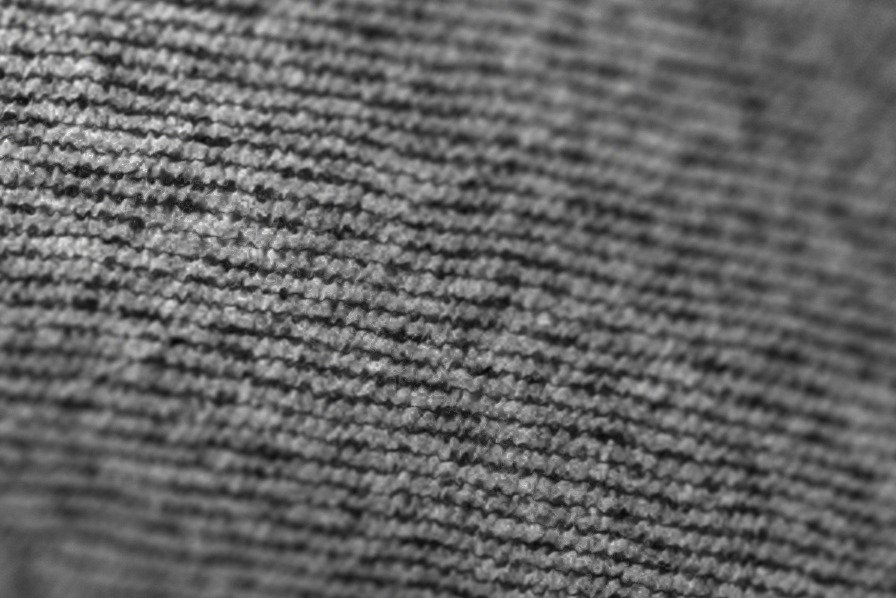
Reproduce this texture procedurally as a Shadertoy shader.

```glsl
#define ROWS 26.0          // knitted rows per canvas height
#define STITCHES 38.0      // stitches per canvas height, measured along a row
#define LEAN 1.0           // slant of each stitch
#define GAP_TONE 0.17
#define YARN_TONE 0.52
#define FUZZ 0.37          // strength of the woolly grain
#define FRAY 0.013         // how far loose wool breaks up the yarn edges
#define SHARP_RADIUS 0.0007
#define BLUR_NEAR 0.018    // lens blur growth close to the ridge
#define BLUR_FAR 0.018     // extra growth far from the ridge
#define TAPS 36
#define TINT vec3(1.0, 0.997, 0.995)

const float TAU = 6.2831853;

float hash(vec2 p) {
    vec3 q = fract(p.xyx * 0.1031);
    q += dot(q, q.yzx + 33.33);
    return fract((q.x + q.y) * q.z);
}

float noise(vec2 p) {
    vec2 cell = floor(p), f = fract(p);
    f = f * f * (3.0 - 2.0 * f);
    return mix(mix(hash(cell), hash(cell + vec2(1, 0)), f.x),
               mix(hash(cell + vec2(0, 1)), hash(cell + vec2(1, 1)), f.x), f.y);
}

// Signed distance from the curved ridge that lies in focus
float focusDistance(vec2 p) {
    float ridge = 0.75 - 0.12 * p.x - 0.57 * p.x * p.x;
    float slope = 0.12 + 1.14 * p.x;
    return (p.y - ridge) / sqrt(1.0 + slope * slope);
}

// Diagonal creases: a dark fold with a pale lip
float creases(vec2 p) {
    float tone = 0.0;
    for (int i = 0; i < 2; i++) {
        float k = float(i);
        float d = (p.y - 0.54 * p.x - 0.27 + 0.54 * k) * 0.88;
        d += 0.010 * (noise(p * 14.0 + k * 9.0) - 0.5);
        float fold = exp(-d * d * 30000.0);
        float lip = exp(-pow(d - 0.012, 2.0) * 12000.0);
        float wear = smoothstep(0.3, 0.75, noise(p * 5.0 + 30.0 * k));
        tone += (0.10 * lip - 0.12 * fold) * wear * (1.0 - 0.4 * k);
    }
    return tone;
}

float knit(vec2 p) {
    // Matted wool grain, which also frays the yarn
    float coarse = noise(p * 85.0 + 11.0);
    float fine = noise(p * 200.0 + 43.0);
    vec2 frayed = p + FRAY * (vec2(coarse, noise(p * 95.0 + 71.0)) - 0.5);

    // Sagging rows with slightly uneven spacing
    float sag = 0.12 * p.x + 0.035 * p.x * p.x;
    float v = (frayed.y + sag) * ROWS + 0.5 * (noise(p * 7.0) - 0.5);
    float row = floor(v);
    float across = fract(v) - 0.5;

    // Leaning stitches along each row
    float u = frayed.x * STITCHES - LEAN * across + 5.0 * hash(vec2(row, 7.0));
    u += 0.8 * noise(vec2(p.x * 11.0, row));
    float along = fract(u) - 0.5;
    float variation = hash(vec2(floor(u), row)) - 0.5;

    // Rounded yarn, shaded from above; loose wool bridges some of the gaps
    float bump = 0.5 + 0.5 * cos(TAU * along);
    float patches = noise(p * vec2(27.0, 34.0) + 5.0) - 0.5;
    float edge = abs(across + 0.02) - 0.14 * bump - 0.16 * patches;
    float body = 1.0 - smoothstep(0.09, 0.44, edge);
    float tone = mix(GAP_TONE, YARN_TONE, body);
    tone += body * (0.12 * (bump - 0.6) + 0.10 * variation + 0.10 * across);
    tone += 0.14 * patches;

    // Thin curled fibres lying over yarn and gaps
    vec2 curl = p * 80.0 + 2.6 * vec2(coarse, fine);
    float fibre = 1.0 - smoothstep(0.0, 0.10, abs(noise(curl) - 0.5));
    tone += FUZZ * (0.4 * coarse + 0.6 * fine - 0.5) * (0.5 + 0.5 * body);
    tone += 0.11 * (fibre - 0.2) * (0.4 + fine);
    return tone + creases(p);
}

void mainImage(out vec4 fragColor, in vec2 fragCoord) {
    vec2 p = fragCoord / iResolution.y;
    vec2 s = fragCoord / iResolution.xy;
    float d = focusDistance(p);
    float away = max(abs(d) - 0.03, 0.0);
    float radius = SHARP_RADIUS + away * (BLUR_NEAR + BLUR_FAR * away);
    radius = max(radius, 0.4 / iResolution.y);

    // Lens blur over a golden-angle disc
    float tone = 0.0;
    for (int i = 0; i < TAPS; i++) {
        float k = float(i) + 0.5;
        float angle = k * 2.399963;
        vec2 offset = sqrt(k / float(TAPS)) * vec2(cos(angle), sin(angle));
        tone += knit(p + radius * offset);
    }
    tone /= float(TAPS);

    // Soft light from the upper left, brightest on the ridge
    float light = mix(mix(0.83, 0.80, s.x), mix(1.20, 0.92, s.x), s.y);
    light += 0.11 * exp(-14.0 * d * d);
    light *= 0.94 + 0.14 * noise(p * 3.0 + 4.0);
    fragColor = vec4(clamp(tone * light * TINT, 0.0, 1.0), 1.0);
}
```
